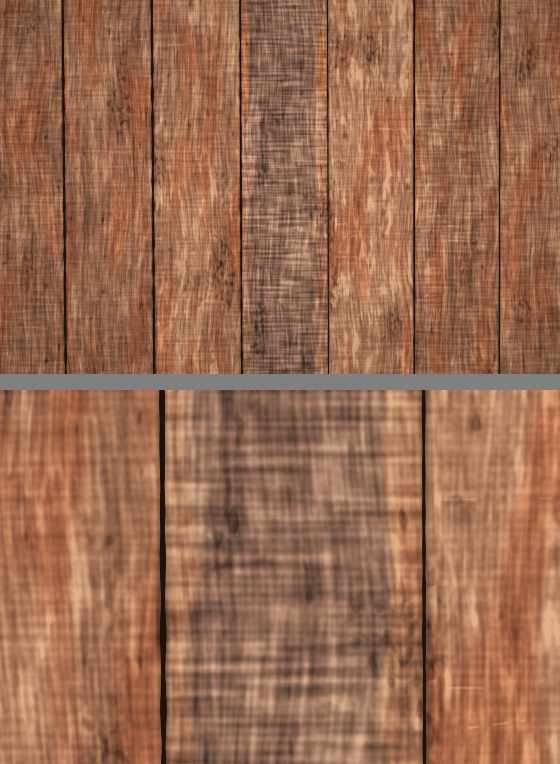
Top, the full canvas; bottom, a detail of the centre.
This texture is drawn by a Shadertoy shader. Its source:

```glsl
const int BOARDS = 7;
const float FIRST_SEAM = 0.1146;                 // in canvas widths
const vec2 BOARD_RATE = vec2(6.27, 0.207);       // boards per width, and its drift
const float TONE[BOARDS] = float[](0.40, 0.45, 0.57, 0.37, 0.62, 0.45, 0.49);
const float WEAR[BOARDS] = float[](0.40, 0.45, 0.75, 0.45, 1.00, 0.55, 0.45);
const float SAW[BOARDS] = float[](0.16, 0.12, 0.13, 0.30, 0.12, 0.18, 0.15);
const float GAP[BOARDS] = float[](0.0020, 0.0020, 0.0020, 0.0016, 0.0010, 0.0015, 0.0012);
const vec3 DARK_WOOD = vec3(0.37, 0.245, 0.185);
const vec3 MID_WOOD = vec3(0.59, 0.40, 0.30);
const vec3 PALE_WOOD = vec3(0.79, 0.61, 0.465);
const vec3 RED_TINT = vec3(1.03, 0.87, 0.77);
const vec3 GAP_COLOR = vec3(0.11, 0.07, 0.04);
const int GRAY_BOARD = 3;
const int SCRATCHES = 36;
const float SCRATCH_WIDTH = 0.0007;
const float VIGNETTE = 0.42;

float hash(vec2 c) {
    vec3 q = fract(c.xyx * 0.1031);
    q += dot(q, q.yzx + 33.33);
    return fract((q.x + q.y) * q.z);
}

float cornerSlope(vec2 cell, vec2 offset) {
    float a = 6.2832 * hash(cell);
    return dot(vec2(cos(a), sin(a)), offset);
}

// Gradient noise, roughly -1 to 1
float noise(vec2 p) {
    vec2 i = floor(p), f = fract(p);
    vec2 w = f * f * f * (f * (f * 6.0 - 15.0) + 10.0);
    vec2 e = vec2(1, 0);
    float low = mix(cornerSlope(i, f), cornerSlope(i + e, f - e), w.x);
    float high = mix(cornerSlope(i + e.yx, f - e.yx), cornerSlope(i + 1.0, f - 1.0), w.x);
    return 1.6 * mix(low, high, w.y);
}

float segmentDistance(vec2 p, vec2 a, vec2 along) {
    vec2 d = p - a;
    return length(d - along * clamp(dot(d, along) / dot(along, along), 0.0, 1.0));
}

// Thin pale marks, mostly across the grain
float scratches(vec2 p, float height, float pixel) {
    float mark = 0.0;
    for (int i = 0; i < SCRATCHES; i++) {
        float n = float(i);
        vec2 start = vec2(hash(vec2(n, 3)), hash(vec2(n, 17)) * height);
        float turn = hash(vec2(n, 29));
        float angle = turn < 0.7 ? 0.1 * (turn - 0.35) : 4.0 * turn;
        vec2 along = mix(0.015, 0.07, hash(vec2(n, 41))) * vec2(cos(angle), sin(angle));
        float d = segmentDistance(p, start, along);
        float strength = mix(0.3, 1.0, hash(vec2(n, 53)));
        mark = max(mark, strength * (1.0 - smoothstep(0.0, SCRATCH_WIDTH + pixel, d)));
    }
    return mark;
}

vec3 woodColor(float t) {
    vec3 c = mix(DARK_WOOD, MID_WOOD, clamp(t * 2.0, -0.5, 1.0));
    return mix(c, PALE_WOOD, clamp(t * 2.0 - 1.0, 0.0, 1.15));
}

void mainImage(out vec4 fragColor, in vec2 fragCoord) {
    float pixel = 1.0 / iResolution.x;
    float height = iResolution.y * pixel;
    vec2 p = fragCoord * pixel;

    // Board layout, with slightly leaning seams
    float x = p.x + (p.y - 0.5 * height) * mix(0.010, -0.003, p.x);
    float d = x - FIRST_SEAM;
    float u = 1.0 + d * (BOARD_RATE.x + BOARD_RATE.y * d);
    int board = clamp(int(floor(u)), 0, BOARDS - 1);
    float across = fract(u);
    float seamDistance = abs(u - round(u)) / BOARD_RATE.x;
    vec2 q = p + vec2(1.7, 2.3) * float(board + 1);

    // Fibres wander along the length of each board
    vec2 g = q + vec2(0.010 * noise(q * vec2(9, 5)), 0.0);
    float fibre = 0.16 * noise(g * vec2(75, 5)) + 0.25 * noise(g * vec2(190, 13))
                + 0.20 * noise(g * vec2(340, 38));
    float saw = noise(q * vec2(14, 230)) + 0.6 * noise(q * vec2(40, 120));
    float cloud = noise(q * vec2(13, 4)) + 0.5 * noise(q * vec2(34, 13));
    float speck = noise(q * 260.0);
    float t = TONE[board] + fibre + SAW[board] * saw + 0.13 * cloud + 0.08 * speck;

    // Pale worn flakes and dark stains
    float flake = noise(g * vec2(65, 16)) + 0.5 * noise(g * vec2(170, 55)) + 0.25 * cloud;
    float worn = WEAR[board] * smoothstep(0.15, 0.75, flake);
    t += 0.38 * worn;
    float stain = smoothstep(0.35, 0.75, noise(q * vec2(17, 7) + 8.0));
    float pits = smoothstep(0.0, 0.6, noise(q * vec2(150, 90)) + 0.3 * saw);
    t -= stain * (0.12 + 0.38 * pits);
    t -= 0.3 * smoothstep(0.62, 0.85, noise(q * vec2(90, 45)));

    // Weathered gray band between warm edges on one board
    float wobble = across + 0.04 * noise(q * vec2(20, 12));
    float grayBand = board == GRAY_BOARD
        ? smoothstep(0.07, 0.13, wobble) * (1.0 - smoothstep(0.83, 0.88, wobble)) : 0.0;
    if (board == GRAY_BOARD) t += 0.22 * (1.0 - grayBand);

    // Rubbed board edges and scratches
    float edge = 1.0 - smoothstep(0.002, 0.008, seamDistance);
    t += 0.18 * edge * smoothstep(-0.3, 0.4, noise(q * vec2(60, 25)));
    t += 0.35 * scratches(p, height, pixel) * smoothstep(-0.4, 0.3, noise(q * 110.0));

    vec3 color = woodColor(t);
    float red = smoothstep(-0.2, 0.6, noise(g * vec2(24, 6) + 4.0) - 0.3 * worn);
    color *= mix(vec3(1), RED_TINT, red * (1.0 - grayBand) * 0.8);
    float luma = dot(color, vec3(0.3, 0.59, 0.11));
    color = mix(color, luma * vec3(1.16, 0.95, 0.84), 0.45 * grayBand);

    // Light falls off toward the corners
    vec2 c = p / vec2(1, height) - 0.5;
    color *= 1.08 - VIGNETTE * dot(c, c);

    // Gaps between boards, with ragged sides
    int seam = clamp(int(round(u)), 0, BOARDS - 1);
    float halfGap = GAP[seam] * (1.0 + 0.45 * noise(vec2(float(seam) * 9.0, p.y * 45.0)));
    float shade = 1.0 - smoothstep(halfGap, halfGap + 0.004, seamDistance);
    color *= 1.0 - 0.25 * shade;
    float gap = 1.0 - smoothstep(halfGap - 0.5 * pixel, halfGap + 0.5 * pixel, seamDistance);
    fragColor = vec4(mix(color, GAP_COLOR, gap), 1.0);
}
```
